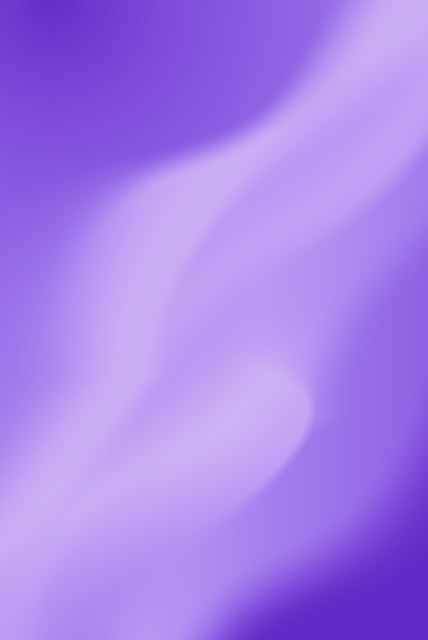
This background is drawn by a Shadertoy shader. Its source:

```glsl
// Distance to the curve across = centre.y - slope * d - bend * d^3, positive beyond it
float cubicEdge(float along, float across, vec2 centre, float slope, float bend) {
    float d = along - centre.x;
    float offset = across - centre.y + d * (slope + bend * d * d);
    float gradient = slope + 3.0 * bend * d * d;
    return offset / sqrt(1.0 + gradient * gradient);
}

// Horizontal offset from a parabola above the turn and a slanted line below it
float hookEdge(vec2 p, vec2 turn, float curl, float lean) {
    float above = max(turn.y - p.y, 0.0);
    float below = max(p.y - turn.y, 0.0);
    return (p.x - turn.x - curl * above * above + lean * below) / sqrt(1.0 + 4.0 * curl * curl * above * above);
}

float softStep(float dist, float blur) {
    return smoothstep(-blur, blur, dist);
}

float bump(float x, float variance) {
    return exp(-x * x / variance);
}

// Violet ramp from deep shade to pale lilac
vec3 violet(float tone) {
    float shade = 1.0 - tone;
    return vec3(0.38 + 0.45 * tone, 0.15 + 0.58 * tone, 0.96 - 0.19 * shade * shade);
}

// Dark upper corner, brightening with distance
float cornerTone(vec2 p) {
    float d = length(p - vec2(0.12, 0.0));
    return 0.04 + 0.9 * d / (1.0 + 0.65 * d);
}

// Long ribbon with a bright ridge beside its inner fold
float ribbonTone(vec2 p, float fold) {
    float variance = 0.03 + 0.06 * (1.0 - smoothstep(0.0, 0.6, p.y));
    return 0.53 + 0.39 * bump(fold + 0.06, variance);
}

// Folded sheets to the right of the ribbon
float sheetTone(vec2 p) {
    float crease = cubicEdge(p.x, p.y, vec2(0.7, 0.58), 0.65, 2.7);
    float rim = hookEdge(p, vec2(0.75, 0.98), 1.33, 1.6);
    float upper = 0.77 + 0.06 * bump(crease + 0.06, 0.004);
    float middle = min(0.78, 0.78 - 0.5 * (p.x - 0.6));
    float outer = 0.52 - 0.55 * (p.x - 0.78);
    float tone = mix(upper, middle, softStep(crease - 0.01, 0.03));
    tone = mix(tone, outer, softStep(rim, 0.07));

    // Deep lower corner
    float corner = cubicEdge(p.x, p.y, vec2(0.68, 1.31), 0.5, 6.0);
    return mix(tone, 0.02, smoothstep(-0.05, 0.15, corner));
}

// Pale rounded fold in the lower half
float lobeTone(vec2 p, float depth) {
    float pleat = p.x - 0.088 - 1.9 * pow(max(1.47 - p.y, 0.0), 2.0);
    float pleatShade = softStep(pleat, 0.05) * smoothstep(1.0, 1.2, p.y);
    return 0.95 - 0.45 * max(depth - 0.2, 0.0) - 0.07 * pleatShade
        - 0.14 * smoothstep(1.1, 1.45, p.y);
}

float lobeMask(vec2 p, float depth) {
    float side = cubicEdge(p.y, p.x, vec2(1.24, 0.5), 1.226, -5.2);
    float blur = 0.015 + 0.08 * smoothstep(1.1, 1.5, p.y)
        + 0.12 * (1.0 - smoothstep(0.75, 0.95, p.y));
    float top = smoothstep(-0.03, 0.12 + 0.2 * p.x, depth);
    return top * (1.0 - softStep(side, blur));
}

void mainImage(out vec4 fragColor, in vec2 fragCoord) {
    // Width is 1, height is 1.5, measured down from the top
    vec2 uv = fragCoord / iResolution.xy;
    vec2 p = vec2(uv.x, 1.5 * (1.0 - uv.y));

    // Ribbon over the dark corner
    float crest = cubicEdge(p.x, p.y, vec2(0.42, 0.355), 0.33, 3.8);
    float crestBlur = 0.04 + 0.1 * (1.0 - smoothstep(0.05, 0.4, p.x))
        + 0.04 * smoothstep(0.6, 0.8, p.x);
    float fold = hookEdge(p, vec2(0.367, 0.88), 1.08, 0.7);
    float tone = mix(cornerTone(p), ribbonTone(p, fold), softStep(crest - 0.02, crestBlur));

    // Sheets behind the fold
    float foldBlur = 0.02 + 0.06 * (1.0 - smoothstep(0.2, 0.6, p.y))
        + 0.03 * smoothstep(0.75, 0.9, p.y);
    float foldMask = softStep(fold, foldBlur) * softStep(crest - 0.02, crestBlur);
    tone = mix(tone, sheetTone(p), foldMask);

    // Lobe in front
    float depth = p.y - 0.99 + 0.8 * (p.x - 0.3) + 1.5 * pow(abs(p.x - 0.3), 3.0) * sign(p.x - 0.3);
    tone = mix(tone, lobeTone(p, depth), lobeMask(p, depth));

    fragColor = vec4(violet(clamp(tone, 0.0, 1.0)), 1.0);
}
```
